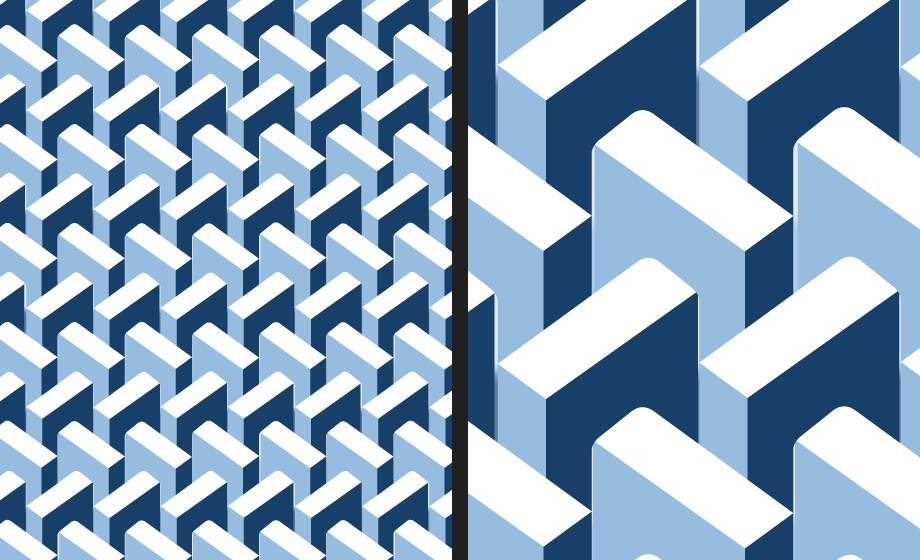
Left, the full canvas; right, a detail of the centre.
This pattern is drawn by a Shadertoy shader. Its source:

```glsl
float hash(vec2 p) {
    return fract(sin(dot(p, vec2(41.7, 289.3))) * 4375.5);
}

float smoothMax(float a, float b, float k) {
    float h = max(k - abs(a - b), 0.0) / k;
    return max(a, b) + h * h * k * 0.25;
}

// Colour of the interlocked blocks; one unit is one column, y points down
vec3 blocks(vec2 p) {
    const vec3 white = vec3(1.0);
    const vec3 light = vec3(0.59, 0.74, 0.88);
    const vec3 dark = vec3(0.09, 0.25, 0.41);
    const float pitch = 0.7378;

    float y = p.y - 1.63;
    float front = floor((y + 0.6) / pitch);

    // Search from the front row towards the back
    for (int i = 0; i < 3; i++) {
        float row = front - float(i);
        bool mirrored = mod(row, 2.0) > 0.5;
        float x = mirrored ? 0.857 - p.x : p.x - 0.39;
        vec2 id = vec2(floor(x), row);
        float wear = hash(id);
        float u = fract(x);
        float v = y - row * pitch + 0.016 * (hash(id + 7.3) - 0.5);

        // Silhouette: long slope, short slope and outer side, softly joined
        float longSlope = -(v + 0.73 * u) * 0.81;
        float shortSlope = (0.8 * (u - 0.75) - 0.5475 - v) * 0.78;
        float outline = smoothMax(longSlope, shortSlope, 0.07);
        outline = smoothMax(outline, u - 1.003, 0.04);
        if (outline > 0.0) continue;

        // Top face ends at the two lower edges
        float lowerEdge = min(0.73 * u, 0.175 - 0.711 * (u - 0.24));
        if (v < lowerEdge) return white;

        // Narrow and wide side faces swap tones in mirrored rows
        bool narrow = u < 0.24;
        vec3 side = narrow != mirrored ? light : dark;

        // Pale seam of uneven width along the outer side
        float seam = step(0.994 - 0.022 * wear * wear, u);
        seam *= 1.0 - 0.65 * smoothstep(-0.02, 0.1, v);
        return mix(side, vec3(0.88, 0.92, 0.96), seam);
    }
    return white;
}

void mainImage(out vec4 fragColor, in vec2 fragCoord) {
    vec3 sum = vec3(0.0);

    // Average a 4 by 4 grid of samples for smooth edges
    for (int i = 0; i < 16; i++) {
        vec2 offset = (vec2(i % 4, i / 4) + 0.5) / 4.0 - 0.5;
        vec2 q = fragCoord + offset;
        q.y = iResolution.y - q.y;
        sum += blocks(q * 6.728 / iResolution.x);
    }
    fragColor = vec4(sum / 16.0, 1.0);
}
```
